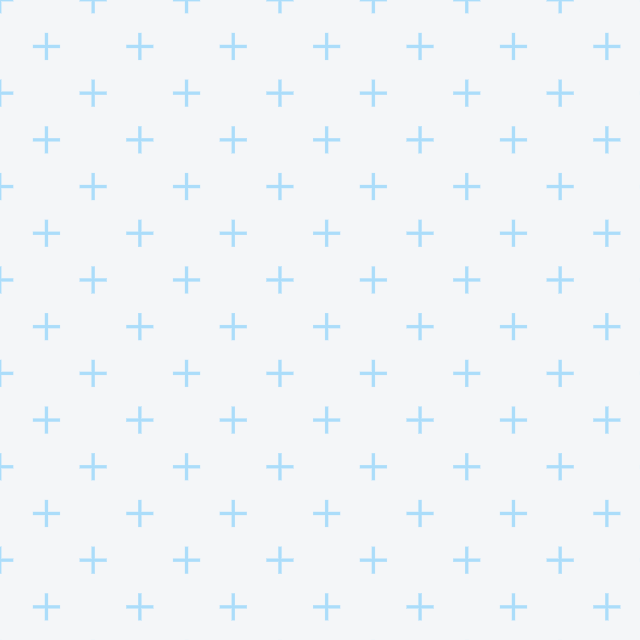
Give the GLSL for this pattern, as a three.js fragment shader.

```glsl
// Staggered grid of thin pale blue plus signs on a cool off-white ground.
#define REPEATS 6.852
#define ORIGIN vec2(-0.0004, 1.0004)
#define ARM_LENGTH 0.0212
#define HALF_WIDTH 0.0026
#define EDGE_SOFTNESS 0.0011
#define GROUND_COLOR vec3(0.957, 0.965, 0.973)
#define PLUS_COLOR vec3(0.670, 0.865, 0.982)

varying vec2 vUv;

float boxDistance(vec2 p, vec2 halfSize) {
  vec2 d = abs(p) - halfSize;
  return length(max(d, 0.0)) + min(max(d.x, d.y), 0.0);
}

// Signed distance to a plus made of two crossed bars
float plusDistance(vec2 p) {
  vec2 bar = vec2(ARM_LENGTH, HALF_WIDTH);
  return min(boxDistance(p, bar), boxDistance(p, bar.yx));
}

// Offset from the nearest node of a square grid
vec2 repeatCentered(vec2 p, float period) {
  return (fract(p / period + 0.5) - 0.5) * period;
}

void main() {
  float period = 1.0 / REPEATS;
  vec2 p = vUv - ORIGIN;

  // Two square grids, the second shifted by half a period each way
  float nodes = plusDistance(repeatCentered(p, period));
  float centers = plusDistance(repeatCentered(p + 0.5 * period, period));
  float dist = min(nodes, centers);

  float ink = 1.0 - smoothstep(-EDGE_SOFTNESS, EDGE_SOFTNESS, dist);
  gl_FragColor = vec4(mix(GROUND_COLOR, PLUS_COLOR, ink), 1.0);
}
```
